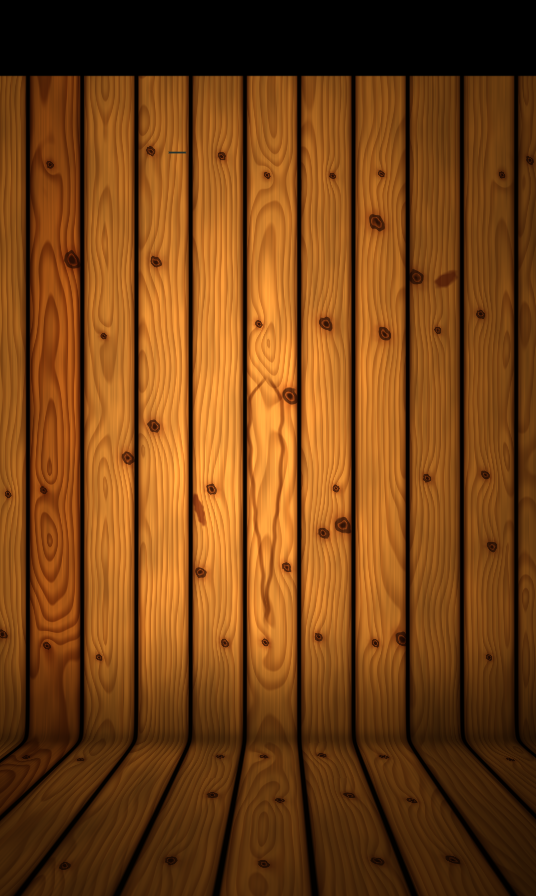
Reproduce this texture procedurally as a Shadertoy shader.

```glsl
// Warmly lit pine plank wall with knots, bending into a plank floor in perspective

float hash(vec2 p) {
    vec3 q = fract(p.xyx * vec3(0.1031, 0.1030, 0.0973));
    q += dot(q, q.yzx + 33.33);
    return fract((q.x + q.y) * q.z);
}

float noise(vec2 p) {
    vec2 i = floor(p), f = fract(p);
    f = f * f * (3.0 - 2.0 * f);
    return mix(mix(hash(i), hash(i + vec2(1, 0)), f.x),
               mix(hash(i + vec2(0, 1)), hash(i + vec2(1, 1)), f.x), f.y);
}

float fbm(vec2 p) {
    return 0.55 * noise(p) + 0.3 * noise(p * 2.1 + 7.0) + 0.15 * noise(p * 4.3 + 19.0);
}

// Main wall knots: centre and radius
const vec3 KNOTS[16] = vec3[16](
    vec3(.135, 1.187, .016), vec3(.291, 1.183, .011), vec3(.703, 1.257, .015), vec3(.776, 1.154, .014),
    vec3(.609, 1.067, .013), vec3(.717, 1.048, .013), vec3(.541, .933, .016), vec3(.288, .876, .012),
    vec3(.239, .817, .012), vec3(.395, .759, .010), vec3(.641, .691, .016), vec3(.374, .604, .011),
    vec3(.535, .613, .009), vec3(.750, .480, .014), vec3(.918, .652, .010), vec3(.603, .677, .011));

float plankIndex(float x) { return floor((x - 0.0522) / 0.1012); }

// Accumulates core darkness, red halo and the bend of the grain around a knot
void addKnot(vec2 p, vec3 knot, inout float core, inout float halo, inout float bend) {
    vec2 q = (p - knot.xy) / knot.z;
    q.y += 0.25 * q.x;
    float d = length(q) + 0.35 * (noise(q * 2.0 + knot.xy * 90.0) - 0.5);
    float ring = 1.0 - smoothstep(0.1, 0.3, abs(d - 0.75));
    core = max(core, max(1.0 - smoothstep(0.15, 0.6, d), 0.75 * ring));
    halo = max(halo, exp(-0.6 * d * d));
    bend += exp(-0.16 * dot(q * vec2(1.0, 0.6), q * vec2(1.0, 0.6)));
}

// Soft tilted ellipse for resin streaks
float streak(vec2 p, vec2 centre, vec2 radius, float tilt) {
    vec2 q = p - centre;
    q = mat2(cos(tilt), -sin(tilt), sin(tilt), cos(tilt)) * q;
    return 1.0 - smoothstep(0.6, 1.1, length(q / radius) + 0.3 * (noise(p * 150.0) - 0.5));
}

vec3 wood(vec2 p, float onFloor) {
    float id = plankIndex(p.x);
    float u = (p.x - 0.0522) / 0.1012 - id - 0.5;
    float seed = hash(vec2(id + 20.0, 3.0));

    // Knots: the fixed wall set, then small ones scattered along each plank
    float core = 0.0, halo = 0.0, bend = 0.0;
    for (int i = 0; i < 16; i++)
        if (plankIndex(KNOTS[i].x) == id) addKnot(p, KNOTS[i], core, halo, bend);
    float cellSize = mix(0.3, 0.14, onFloor);
    vec2 cell = vec2(id + 20.0, floor(p.y / cellSize) + 40.0);
    float h = hash(cell);
    vec2 spot = vec2((id + 0.25 + 0.5 * hash(cell + 9.0)) * 0.1012 + 0.0522,
                     (cell.y - 40.0 + 0.35 + 0.3 * h) * cellSize);
    if (h > 0.35) addKnot(p, vec3(spot, 0.004 + 0.005 * h), core, halo, bend);

    // Growth rings of a log sliced slightly off its axis
    float axis = (seed - 0.5) * 1.5;
    float depth = 1.5 * (fbm(vec2(id * 7.3 + 50.0 + u * 0.5, p.y * 2.6)) - 0.45) + 0.12 * sin(p.y * 5.0 + id);
    float rings = length(vec2(u - axis, depth)) * 10.0 + 1.3 * bend
                + 0.5 * noise(vec2(u * 4.0 + id * 5.0, p.y * 14.0));
    float band = fract(rings);
    float line = smoothstep(0.25, 0.85, band) * (1.0 - smoothstep(0.85, 1.0, band));
    float fibre = noise(vec2(p.x * 420.0, p.y * 16.0)) - 0.5;
    float blotch = fbm(vec2(p.x * 22.0 + id * 3.0, p.y * 9.0)) - 0.5;

    vec3 col = vec3(0.95, 0.59, 0.225) * (0.93 + 0.16 * seed + 0.14 * fibre + 0.3 * blotch);
    float redPlank = id == 0.0 ? 1.0 : 0.0;
    col *= mix(vec3(1.0), vec3(0.94, 0.80, 0.62), redPlank);
    col *= mix(vec3(1.0), vec3(0.70, 0.56, 0.40), line * (0.55 + 0.35 * redPlank + 0.25 * blotch));

    // Tapering loop stain on the centre plank
    float width = 0.030 * smoothstep(0.48, 0.86, p.y) * (1.0 - smoothstep(0.92, 0.98, p.y));
    float loop = abs(abs(p.x - 0.496 + 0.008 * (noise(p.yy * 30.0) - 0.5)) - width);
    float stain = (1.0 - smoothstep(0.001, 0.006, loop)) * smoothstep(0.48, 0.54, p.y) * (1.0 - smoothstep(0.95, 0.98, p.y));
    col *= mix(vec3(1.0), vec3(0.68, 0.55, 0.42), stain);

    // Resin streaks, halos and dark cores
    float resin = max(streak(p, vec2(0.831, 1.150), vec2(0.026, 0.014), 0.5),
                      streak(p, vec2(0.371, 0.722), vec2(0.009, 0.036), 0.3));
    col = mix(col, vec3(0.46, 0.14, 0.035), 0.75 * resin);
    col *= mix(vec3(1.0), vec3(0.72, 0.48, 0.34), halo);
    col = mix(col, vec3(0.14, 0.05, 0.015), 0.85 * core);

    // Shaded plank edges and the black gaps
    float edge = 0.5 - abs(u);
    col *= mix(vec3(0.62, 0.50, 0.38), vec3(1.0), smoothstep(0.03, 0.15, edge));
    return mix(vec3(0.025, 0.008, 0.0), col, smoothstep(0.018, 0.055, edge));
}

void mainImage(out vec4 fragColor, in vec2 fragCoord) {
    vec2 p = fragCoord / iResolution.x;
    float px = 1.0 / iResolution.x;

    // Below the bend, planks fan out toward the viewer
    float below = 0.289 - p.y;
    float fan = 1.0 + 1.44 * (sqrt(below * below + 0.0001) + below);
    float onFloor = smoothstep(-0.012, 0.012, below);
    vec2 plank = vec2(0.522 + (p.x - 0.522) / fan, p.y);
    plank.y = below > 0.0 ? 0.289 - 0.9 * (1.0 - 1.0 / (1.0 + 2.87 * below)) : p.y;
    vec3 col = wood(plank, step(0.0, below));

    // Warm pool of light with a darkened bend and floor
    vec2 d = (p - vec2(0.43, 0.83)) * vec2(2.15, 1.25);
    float light = 0.27 + 0.80 * exp(-dot(d, d));
    light *= mix(mix(0.52, 1.0, smoothstep(0.28, 0.52, p.y)), 0.64, onFloor);
    light *= 1.0 - 0.25 * exp(-pow(below / 0.018, 2.0));
    col *= pow(vec3(light), vec3(1.0, 1.1, 1.5));
    col += vec3(0.10, 0.08, 0.04) * exp(-7.0 * dot(d, d)) * col.r;

    // Small blue-grey scratch
    vec2 scratch = abs(p - vec2(0.331, 1.387)) - vec2(0.016, 0.0015);
    col = mix(col, vec3(0.12, 0.18, 0.17), 1.0 - smoothstep(-px, px, max(scratch.x, scratch.y)));

    // Black band above the wall
    col *= 1.0 - smoothstep(-px, px, p.y - 1.530);
    fragColor = vec4(clamp(col, 0.0, 1.0), 1.0);
}
```
